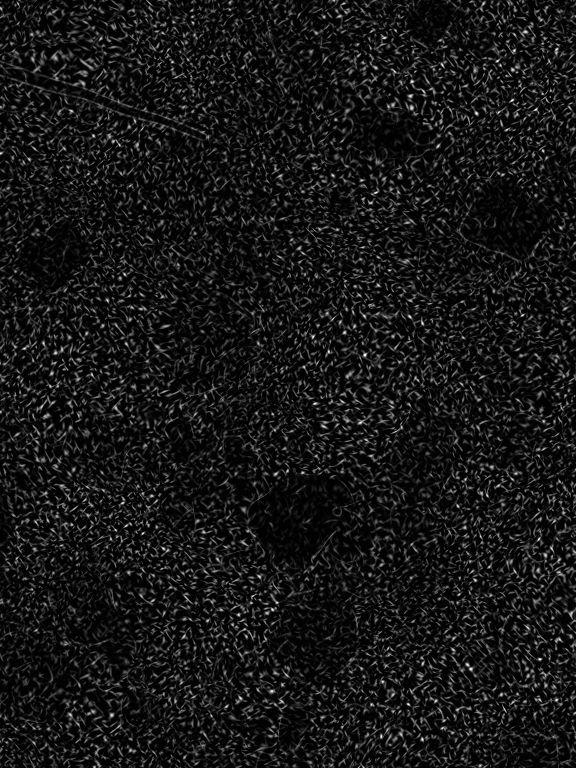
Reproduce this texture procedurally as a Shadertoy shader.

```glsl
// Dark edge-map of rough ground: woven grey grain, faint pebble outlines and scratches.

const float GRAIN_ANGLE = 0.66;
const vec2 GRAIN_FREQ = vec2(135.0, 245.0);  // along and across a dash
const float NOISE_SIGMA = 0.212;             // spread of gradientNoise
const float LINE_WIDTH = 0.0024;

vec2 hash2(vec2 p) {
    vec3 h = fract(p.xyx * vec3(0.1031, 0.1030, 0.0973));
    h += dot(h, h.yzx + 33.33);
    return fract((h.xx + h.yz) * h.zy);
}

mat2 rotation(float a) {
    return mat2(cos(a), -sin(a), sin(a), cos(a));
}

float cornerSlope(vec2 cell, vec2 offset) {
    float a = 6.2832 * hash2(cell + 57.0).x;
    return dot(vec2(cos(a), sin(a)), offset);
}

float gradientNoise(vec2 p) {
    vec2 i = floor(p), f = fract(p);
    vec2 s = f * f * (3.0 - 2.0 * f);
    vec2 e = vec2(1.0, 0.0);
    float low = mix(cornerSlope(i, f), cornerSlope(i + e, f - e), s.x);
    float high = mix(cornerSlope(i + e.yx, f - e.yx), cornerSlope(i + 1.0, f - 1.0), s.x);
    return mix(low, high, s.y);
}

float stroke(float d, float width) {
    return 1.0 - smoothstep(0.0, max(width, 1.2 / iResolution.y), abs(d));
}

// Crossed short dashes, normalised to zero mean and unit spread
float wovenGrain(vec2 p) {
    vec2 bend = vec2(gradientNoise(p * 6.0), gradientNoise(p * 6.0 + 31.0)) * 0.03;
    bend += vec2(gradientNoise(p * 38.0 + 9.0), gradientNoise(p * 38.0 + 71.0)) * 0.006;
    vec2 q = rotation(GRAIN_ANGLE) * p + bend;
    float warp = gradientNoise(q * GRAIN_FREQ + 300.0);
    float weft = gradientNoise(q * GRAIN_FREQ.yx + 700.0);
    return (max(warp, weft) / NOISE_SIGMA - 0.564) / 0.826;
}

// Long-tailed tone curve: mostly black, few bright flecks
float grainTone(float z) {
    float u = max(z - 0.305, -0.65);
    return max(0.06 + 0.12 * u + 0.048 * u * u, 0.004);
}

// Scattered pebbles: x = shade inside, y = broken outline
vec2 pebbles(vec2 p, float cellSize, float seed) {
    vec2 home = floor(p / cellSize);
    vec2 wobble = vec2(gradientNoise(p * 22.0 + seed), gradientNoise(p * 22.0 - seed));
    float broken = smoothstep(-0.12, 0.3, gradientNoise(p * 34.0 + seed * 3.0));
    vec2 result = vec2(0.0);
    for (int y = -1; y <= 1; y++)
    for (int x = -1; x <= 1; x++) {
        vec2 cell = home + vec2(x, y);
        vec2 place = hash2(cell + seed);
        vec2 shape = hash2(cell + seed + 113.0);
        vec2 kind = hash2(cell + seed + 229.0);
        float radius = cellSize * mix(0.2, 0.46, shape.x);
        vec2 d = p - (cell + 0.15 + 0.7 * place) * cellSize + wobble * radius * 0.35;
        d = rotation(6.2832 * shape.y) * d / vec2(1.0, mix(0.5, 0.95, kind.y));
        float roundness = mix(2.0, 4.0, place.y);
        vec2 a = pow(abs(d) + 1e-5, vec2(roundness));
        float dist = pow(a.x + a.y, 1.0 / roundness) - radius;
        float present = step(0.45, kind.x);
        float inside = 1.0 - smoothstep(-0.006, 0.003, dist);
        result.x = max(result.x, present * inside * smoothstep(0.5, 1.0, kind.x));
        result.y = max(result.y, present * broken * stroke(dist, LINE_WIDTH));
    }
    return result;
}

// Short curved scratches along contours of smooth noise
float scratches(vec2 p, float freq, float seed) {
    vec2 q = p * freq + seed;
    float n = gradientNoise(q);
    vec2 e = vec2(0.02, 0.0);
    vec2 slope = vec2(gradientNoise(q + e) - n, gradientNoise(q + e.yx) - n) / e.x;
    float dist = n / (max(length(slope), 0.35) * freq);
    float mask = smoothstep(0.1, 0.35, gradientNoise(p * freq * 1.3 + seed + 50.0));
    return mask * stroke(dist, LINE_WIDTH);
}

// Signed distance to a thin twig
float twigDistance(vec2 p, vec2 a, vec2 b, float radius) {
    vec2 ab = b - a;
    float t = clamp(dot(p - a, ab) / dot(ab, ab), 0.0, 1.0);
    return length(p - a - ab * t) - radius * (1.0 - 0.5 * t);
}

void mainImage(out vec4 fragColor, in vec2 fragCoord) {
    vec2 p = fragCoord / iResolution.y;

    // Large shapes
    vec2 large = pebbles(p, 0.15, 11.0);
    vec2 small = pebbles(p, 0.07, 47.0);
    vec2 twigPoint = p + 0.006 * gradientNoise(p * 14.0);
    float twig = twigDistance(twigPoint, vec2(-0.02, 0.918), vec2(0.267, 0.824), 0.009);
    float shade = max(large.x * 0.75, small.x * 0.45);
    shade = max(shade, 0.7 * (1.0 - smoothstep(-0.003, 0.002, twig)));

    // Grain with uneven strength
    float patchiness = gradientNoise(p * 5.0 + 20.0) + 0.7 * gradientNoise(p * 17.0 + 80.0);
    float gain = (1.1 + 0.6 * patchiness) * (1.0 - shade);
    float z = wovenGrain(p);
    float grey = grainTone(z) * gain;

    // Thin outlines, flecked by the grain
    float lines = max(large.y, 0.75 * small.y);
    lines = max(lines, 0.8 * scratches(p, 24.0, 5.0));
    lines = max(lines, 0.7 * scratches(p, 45.0, 140.0));
    lines = max(lines, 0.9 * stroke(twig, LINE_WIDTH));
    grey = max(grey, lines * clamp(0.3 + 0.12 * z, 0.1, 0.65));

    fragColor = vec4(vec3(clamp(grey + 0.004, 0.0, 1.0)), 1.0);
}
```
